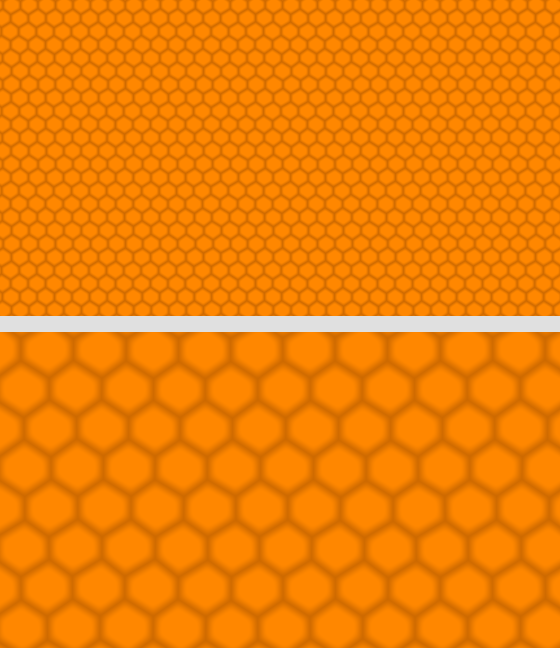
Top, the full canvas; bottom, a detail of the centre.
This pattern is drawn by a Shadertoy shader. Its source:

```glsl
// Soft orange honeycomb: staggered rows of rounded cells with blurred dark seams.
// Each pixel finds its nearest cell centre, then a smooth minimum of the distances
// to the surrounding Voronoi borders shades the seam. Lengths are canvas heights.

const vec2  PITCH       = vec2(0.0553, 0.0420); // column and row spacing
const vec2  ORIGIN      = vec2(0.0072, 0.0185); // centre of cell (0, 0)
const float JITTER      = 0.0030;               // irregularity of the centres
const float JITTER_FREQ = 0.37;                 // noise frequency per cell
const float SKEW_ROWS   = 6.0;                  // rows between slanted rows
const float SKEW_PHASE  = 4.0;                  // index of the first slanted row
const float SKEW_STEP   = 0.0013;               // sideways drift per row
const float ROUNDING    = 0.0018;               // softness of the cell corners
const float SEAM_INNER  = -0.0023;              // border distance at full shade
const float SEAM_OUTER  = 0.0099;               // border distance at full light
const vec3  CELL_COLOR  = vec3(1.0, 0.53, 0.0);
const vec3  SEAM_COLOR  = vec3(0.80, 0.41, 0.0);

vec2 hashGradient(vec2 p) {
    vec3 q = fract(p.xyx * vec3(0.1031, 0.1030, 0.0973));
    q += dot(q, q.yzx + 33.33);
    float angle = 6.2832 * fract((q.x + q.y) * q.z);
    return vec2(cos(angle), sin(angle));
}

float gradientNoise(vec2 p) {
    vec2 i = floor(p), f = fract(p);
    vec2 u = f * f * f * (f * (f * 6.0 - 15.0) + 10.0);
    vec2 e = vec2(1.0, 0.0);
    float a = dot(hashGradient(i), f);
    float b = dot(hashGradient(i + e.xy), f - e.xy);
    float c = dot(hashGradient(i + e.yx), f - e.yx);
    float d = dot(hashGradient(i + e.xx), f - e.xx);
    return mix(mix(a, b, u.x), mix(c, d, u.x), u.y);
}

// Left end of a row, including the stagger and the slow sideways drift
float rowStart(float row) {
    float m = mod(row - SKEW_PHASE, SKEW_ROWS);
    float drift = m < 0.5 ? 0.0 : (0.5 * SKEW_ROWS - m) * SKEW_STEP;
    return ORIGIN.x + 0.5 * PITCH.x * mod(row, 2.0) + drift;
}

vec2 cellCentre(vec2 cell) {
    vec2 q = cell * JITTER_FREQ + 17.3;
    vec2 wobble = vec2(gradientNoise(q), gradientNoise(q + 41.7));
    vec2 base = vec2(rowStart(cell.y) + cell.x * PITCH.x,
                     ORIGIN.y + cell.y * PITCH.y);
    return base + JITTER * wobble;
}

vec2 nearestCell(vec2 p) {
    float row = round((p.y - ORIGIN.y) / PITCH.y);
    float best = 1e9;
    vec2 nearest = vec2(0.0);
    for (int j = -1; j <= 1; j++) {
        float y = row + float(j);
        float column = round((p.x - rowStart(y)) / PITCH.x);
        for (int i = -1; i <= 1; i++) {
            vec2 cell = vec2(column + float(i), y);
            vec2 toCentre = cellCentre(cell) - p;
            float d = dot(toCentre, toCentre);
            if (d < best) {
                best = d;
                nearest = cell;
            }
        }
    }
    return nearest;
}

// Smooth minimum of the distances to the borders around one cell
float borderDistance(vec2 p, vec2 cell) {
    vec2 centre = cellCentre(cell);
    float sum = 0.0;
    for (int j = -1; j <= 1; j++) {
        for (int i = -1; i <= 1; i++) {
            if (i == 0 && j == 0) continue;
            vec2 other = cellCentre(cell + vec2(i, j));
            float d = dot(0.5 * (centre + other) - p, normalize(other - centre));
            sum += exp(-d / ROUNDING);
        }
    }
    return -ROUNDING * log(sum);
}

void mainImage(out vec4 fragColor, in vec2 fragCoord) {
    vec2 p = fragCoord / iResolution.y;
    float border = borderDistance(p, nearestCell(p));
    float light = smoothstep(SEAM_INNER, SEAM_OUTER, border);
    fragColor = vec4(mix(SEAM_COLOR, CELL_COLOR, light), 1.0);
}
```
